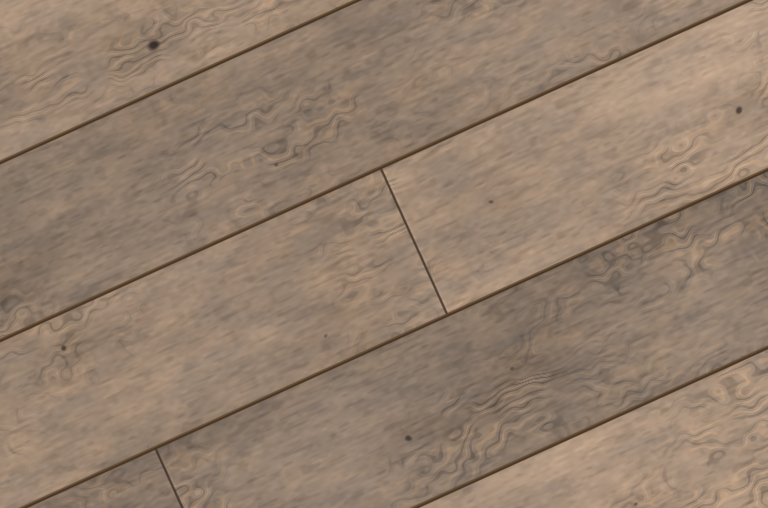
Write a Shadertoy shader that draws this texture.

```glsl
// Slanted brown-grey hardwood planks with cloudy stain, curly grain, knots and dark seams.
#define PLANK_WIDTH 0.3188
#define PLANK_LENGTH 2.6
#define SEAM_OFFSET -0.0185
#define SLANT 0.4265
#define SEAM_HALF 0.0036
#define JOINT_HALF 0.0022
#define KNOT_CELL 0.46
#define STAIN 0.31
#define FIGURE 0.15
#define WOOD vec3(0.588, 0.509, 0.441)
#define BEVEL vec3(0.38, 0.28, 0.18)
#define GAP vec3(0.22, 0.165, 0.12)

float hash(vec2 p) {
    vec3 q = fract(p.xyx * vec3(0.1031, 0.1030, 0.0973));
    q += dot(q, q.yzx + 33.33);
    return fract((q.x + q.y) * q.z);
}

float noise(vec2 p) {
    vec2 i = floor(p), f = fract(p);
    f = f * f * (3.0 - 2.0 * f);
    float low = mix(hash(i), hash(i + vec2(1, 0)), f.x);
    float high = mix(hash(i + vec2(0, 1)), hash(i + vec2(1, 1)), f.x);
    return mix(low, high, f.y);
}

float fbm(vec2 p) {
    float sum = 0.0, amp = 0.53;
    for (int i = 0; i < 4; i++) {
        sum += amp * noise(p);
        p = mat2(1.6, 0.9, -0.9, 1.6) * p + 7.3;
        amp *= 0.5;
    }
    return sum;
}

// Knots scattered along a row: x = dark core, y = smoky halo, z = bend of the grain.
vec3 knots(vec2 p, float row) {
    vec3 sum = vec3(0.0);
    float cell = floor(p.x / KNOT_CELL);
    vec2 wobble = vec2(noise(p * 35.0), noise(p * 35.0 + 40.0)) - 0.5;
    for (int i = -1; i <= 1; i++) {
        vec2 id = vec2(cell + float(i), row) + 50.0;
        float size = hash(id + 3.7);
        vec2 centre = vec2(cell + float(i) + 0.2 + 0.6 * hash(id),
                           0.15 + 0.7 * hash(id + 9.1));
        vec2 d = p - centre * vec2(KNOT_CELL, PLANK_WIDTH);
        float near = length(d * vec2(0.8, 1.0) + wobble * 0.008);
        float wide = length(d * vec2(0.55, 1.0) + wobble * 0.05);
        float radius = 0.003 + 0.006 * size * size;
        sum.x += (0.35 + 0.6 * size) * (1.0 - smoothstep(radius * 0.4, radius * 1.6, near));
        sum.y += (0.3 + 0.7 * size) * exp(-wide * wide / 0.0016);
        sum.z += size * exp(-wide * wide / 0.004);
    }
    return sum;
}

// Wood of one plank; p runs along and across it.
vec3 plankColor(vec2 p, float row, float plank) {
    float seed = hash(vec2(row, plank) + 20.0);
    vec2 g = p + vec2(31.0, 47.0) * (seed + 1.0);
    vec3 knot = knots(p, row);

    // Stain clouds, blotches, fine fibres and short dark pores.
    float cloud = fbm(g * vec2(2.6, 8.0)) - 0.5;
    float blotch = fbm(g * vec2(13.0, 30.0) + 5.0) - 0.5;
    float fibre = noise(g * vec2(30.0, 170.0)) - 0.5;
    float fleck = noise(g * vec2(90.0, 160.0) + 3.0) - 0.5;
    float pore = smoothstep(0.62, 0.9, noise(g * vec2(38.0, 130.0) + 17.0));

    // Thin ragged contour lines that follow the grain, broken up into patches.
    float field = 22.0 * g.y + 9.0 * fbm(g * vec2(3.6, 8.0) + 2.0) + 2.5 * knot.z
                + 1.1 * noise(g * vec2(40.0, 55.0));
    float wave = sin(6.2832 * field);
    float patches = smoothstep(0.25, 0.75, noise(g * vec2(3.0, 7.0) + 11.0))
                  * smoothstep(0.2, 0.7, noise(g * vec2(18.0, 36.0) + 23.0));
    float dark = smoothstep(0.5, 1.0, wave) * patches;
    float light = smoothstep(0.5, 1.0, -wave) * patches;

    // Alternate rows are paler and darker.
    float tone = 0.13 + 0.5 * cos(3.14159 * row) + 0.22 * sin(1.5 * row)
               + 0.2 * (seed - 0.5);
    float shade = 1.0 + 0.135 * tone + STAIN * cloud + 0.17 * blotch
                + 0.09 * fibre + 0.08 * fleck - 0.07 * pore
                + FIGURE * (0.6 * light - dark) - 0.17 * knot.y * (0.8 + 2.0 * blotch);
    vec3 color = WOOD * shade;
    color += vec3(0.018, 0.0, -0.020) * (light + 1.5 * blotch + 0.3 * tone);
    return mix(color, vec3(0.20, 0.165, 0.15), clamp(knot.x, 0.0, 0.9));
}

// Smooth-edged line of a given half width.
float line(float d, float halfWidth, float blur) {
    return 1.0 - smoothstep(halfWidth - blur, halfWidth + blur, abs(d));
}

void mainImage(out vec4 fragColor, in vec2 fragCoord) {
    vec2 uv = fragCoord / iResolution.y;
    float blur = max(0.8 / iResolution.y, 0.0018);
    float c = cos(SLANT), s = sin(SLANT);
    vec2 p = vec2(c * uv.x + s * uv.y, c * uv.y - s * uv.x - SEAM_OFFSET);

    // Row, plank and staggered end joint.
    float row = floor(p.y / PLANK_WIDTH);
    float across = p.y - row * PLANK_WIDTH;
    float joint = 0.959 + 0.632 * row + 0.3 * row * (row + 1.0);
    float plank = floor((p.x - joint) / PLANK_LENGTH);
    float along = p.x - joint - PLANK_LENGTH * floor((p.x - joint) / PLANK_LENGTH + 0.5);
    float seam = across - PLANK_WIDTH * step(0.5 * PLANK_WIDTH, across);

    vec3 color = plankColor(vec2(p.x, across), row, plank);
    color *= 1.0 + 0.05 * (uv.x - 0.7);

    // Eased plank edges, end joints, then long seams.
    color *= 1.0 - 0.10 * exp(-abs(seam) / 0.006);
    color *= 1.0 + 0.04 * line(along - 0.005, 0.002, blur);
    color = mix(color, GAP * vec3(1.1, 1.2, 1.35), 0.85 * line(along, JOINT_HALF, blur));
    color = mix(color, BEVEL, 0.85 * line(seam, SEAM_HALF, blur));
    color = mix(color, GAP, 0.7 * line(seam + 0.0014, SEAM_HALF * 0.5, blur));
    fragColor = vec4(clamp(color, 0.0, 1.0), 1.0);
}
```
